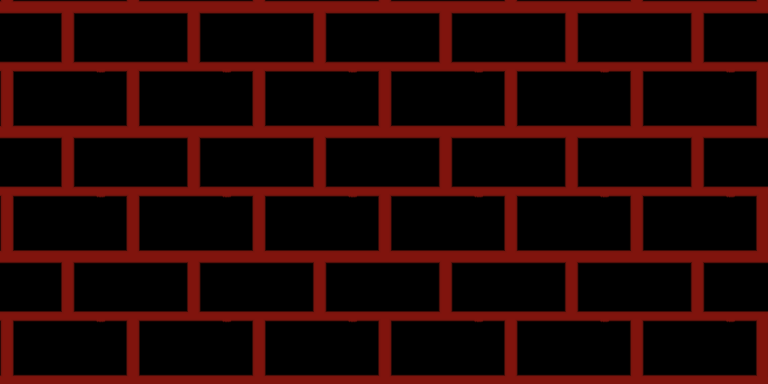
Write a Shadertoy shader that draws this pattern.

```glsl
// Running-bond wall: black bricks in alternating tall and short courses with
// dark red mortar. Each course is a repeated box distance; mortar fills the
// space outside the bricks, with a soft rim and a small ragged lip.
// All lengths are fractions of the canvas height.

const vec2 PITCH = vec2(0.3280, 0.3249);        // one brick across, two courses up
const vec2 TALL_CENTER = vec2(0.1824, 0.0935);
const vec2 TALL_HALF = vec2(0.1475, 0.0708);
const vec2 SHORT_CENTER = vec2(0.3405, 0.2522);
const vec2 SHORT_HALF = vec2(0.1475, 0.0634);

const vec3 BRICK = vec3(0.0);
const vec3 MORTAR = vec3(0.50, 0.08, 0.05);
const vec3 MORTAR_RIM = vec3(0.48, 0.08, 0.05);

const float EDGE_SOFTNESS = 0.0032;
const float RIM_WIDTH = 0.0065;
const float LIP_DEPTH = 0.004;

vec2 hashGradient(vec2 cell) {
    vec2 h = vec2(dot(cell, vec2(127.1, 311.7)), dot(cell, vec2(269.5, 183.3)));
    return 2.0 * fract(sin(h) * 43758.5) - 1.0;
}

float gradientNoise(vec2 p) {
    vec2 i = floor(p), f = fract(p);
    vec2 u = f * f * f * (f * (f * 6.0 - 15.0) + 10.0);
    vec2 e = vec2(1.0, 0.0);
    float a = dot(hashGradient(i), f);
    float b = dot(hashGradient(i + e.xy), f - e.xy);
    float c = dot(hashGradient(i + e.yx), f - e.yx);
    float d = dot(hashGradient(i + e.xx), f - e.xx);
    return mix(mix(a, b, u.x), mix(c, d, u.x), u.y);
}

// Position relative to the nearest repeated center
vec2 repeatAround(vec2 p, vec2 center, vec2 pitch) {
    return mod(p - center + 0.5 * pitch, pitch) - 0.5 * pitch;
}

// Square-cornered box distance, negative inside
float boxDistance(vec2 p, vec2 halfSize) {
    vec2 q = abs(p) - halfSize;
    return max(q.x, q.y);
}

// Short ragged strip of mortar hanging from a brick's upper edge
float lipDepth(float x, float center, float halfWidth, float depth) {
    float span = 1.0 - smoothstep(0.6 * halfWidth, halfWidth, abs(x - center));
    return depth * span * (0.5 + 0.5 * gradientNoise(vec2(x * 220.0, 3.5)));
}

void mainImage(out vec4 fragColor, in vec2 fragCoord) {
    vec2 p = fragCoord / iResolution.y;

    // Two interleaved courses
    vec2 tall = repeatAround(p, TALL_CENTER, PITCH);
    vec2 low = repeatAround(p, SHORT_CENTER, PITCH);
    float tallDist = boxDistance(tall, TALL_HALF);
    float lip = lipDepth(tall.x, 0.0803, 0.013, LIP_DEPTH);
    tallDist = max(tallDist, tall.y - TALL_HALF.y + lip);
    float dist = min(tallDist, boxDistance(low, SHORT_HALF));

    // Mortar with a slightly darker rim beside the bricks
    float soft = max(EDGE_SOFTNESS, 0.8 / iResolution.y);
    float inner = smoothstep(0.6 * RIM_WIDTH, RIM_WIDTH, dist);
    vec3 mortar = mix(MORTAR_RIM, MORTAR, inner);
    vec3 color = mix(BRICK, mortar, smoothstep(-soft, soft, dist));
    fragColor = vec4(color, 1.0);
}
```
